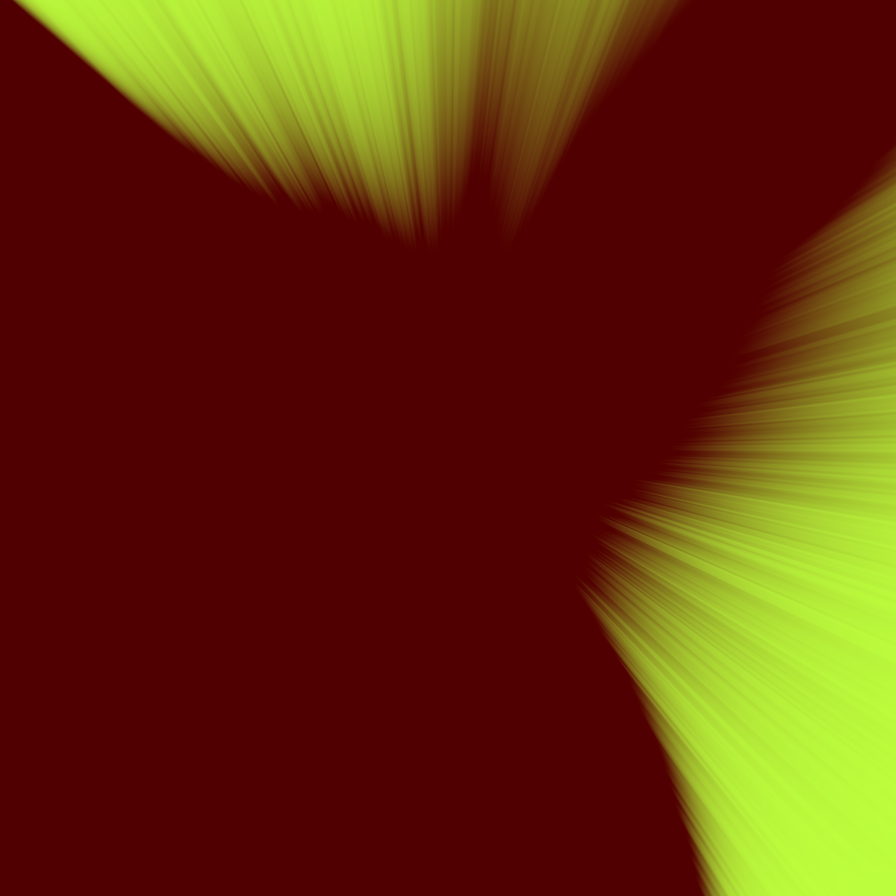
Give the GLSL for this background, as a WebGL 1 fragment shader.

```glsl
precision highp float;

uniform vec2 u_resolution;

#define DARK_RED vec3(0.314, 0.0, 0.0)
#define LIME vec3(0.74, 1.0, 0.24)
#define CENTER vec2(0.5, 0.5)
#define EDGE_SOFTNESS 0.03
#define COARSE_STREAKS 0.6
#define FINE_STREAKS 2.7
#define STREAK_DEPTH 0.018
#define STREAK_CONTRAST 0.16

float hash(float n) {
  return fract(sin(n * 127.1) * 43758.5453);
}

float noise(float x) {
  float cell = floor(x);
  float f = fract(x);
  return mix(hash(cell), hash(cell + 1.0), f * f * (3.0 - 2.0 * f));
}

// Light that rises with distance beyond the start of a ray
float rayGlow(float radius, float start, float fade) {
  float d = max(radius - start, 0.0);
  d = d * d / (d + EDGE_SOFTNESS);
  return 1.0 - exp(-d / fade);
}

// Upper fan: steep left flank, dim notch, sloping right flank
float upperFan(float angle, float radius, float jitter, float contrast) {
  float notch = (angle - 83.0) / 5.0;
  float start = 0.228 + 0.0044 * max(angle - 101.0, 0.0)
    + 0.314 * exp(min((angle - 134.2) / 2.3, 5.0))
    + 0.0305 * max(71.7 - angle, 0.0)
    + 0.07 * exp(-notch * notch);
  float fade = mix(0.38, 0.095, smoothstep(70.0, 105.0, angle))
    - 0.045 * smoothstep(124.0, 135.0, angle);
  return rayGlow(radius, start + jitter, fade * contrast);
}

// Right fan: curved upper side with a seam, straight lower flank
float rightFan(float angle, float radius, float jitter, float contrast) {
  float rise = max(angle + 30.0, 0.0);
  float start = 0.19 + 0.000065 * rise * rise
    + 0.025 * max(angle - 29.7, 0.0)
    + 0.02 * smoothstep(29.6, 29.9, angle)
    + 0.002 * max(-36.0 - angle, 0.0)
    + 0.0255 * max(-48.0 - angle, 0.0);
  float fade = 0.09 + 0.12 * smoothstep(-20.0, 25.0, angle)
    - 0.045 * smoothstep(46.0, 60.0, -angle);
  return rayGlow(radius, start + jitter, fade * contrast);
}

void main() {
  vec2 p = gl_FragCoord.xy / u_resolution - CENTER + 0.00001;
  float radius = length(p);
  float angle = degrees(atan(p.y, p.x));

  // Streaks depend on the angle alone, so they follow the rays
  float coarse = noise(angle * COARSE_STREAKS + 200.0) - 0.5;
  float fine = noise(angle * FINE_STREAKS + 700.0) - 0.5;
  float jitter = STREAK_DEPTH * (coarse + fine);
  float contrast = 1.0 + STREAK_CONTRAST * (0.6 * coarse + fine);

  float glow = max(upperFan(angle, radius, jitter, contrast),
                   rightFan(angle, radius, jitter, contrast));
  gl_FragColor = vec4(mix(DARK_RED, LIME, glow), 1.0);
}
```
